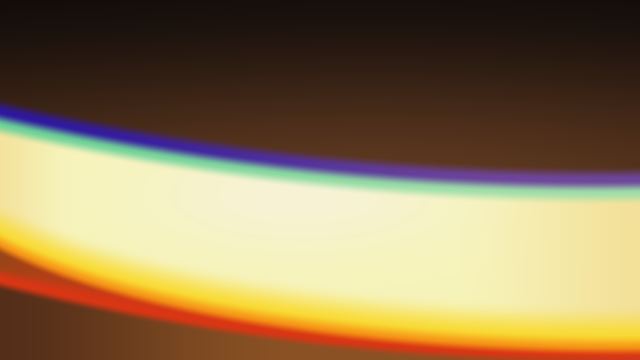
Reproduce this background procedurally as a WebGL 2 fragment shader.

```glsl
#version 300 es
precision highp float;
// Draws a broad curved band of dispersed light crossing a dark brown wall.
// Two parabolic arcs bound the band; soft ramps over the height above or below
// each arc lay down violet and mint on top, red, orange and yellow underneath.

uniform vec2 u_resolution;
out vec4 fragColor;

const vec3 CREAM = vec3(0.963, 0.952, 0.725);
const vec3 PALE = vec3(0.968, 0.950, 0.835);
const vec3 SAND = vec3(0.950, 0.850, 0.550);
const vec3 YELLOW = vec3(0.975, 0.855, 0.190);
const vec3 ORANGE = vec3(0.960, 0.560, 0.080);
const vec3 EMBER = vec3(0.600, 0.270, 0.090);
const vec3 RED = vec3(0.850, 0.210, 0.080);

// Height of an arc with its lowest point at the given vertex.
float arc(float x, vec2 vertex, float bend) {
    float dx = x - vertex.x;
    return vertex.y + bend * dx * dx;
}

// Soft elliptical glow, 1 at the centre.
float glow(vec2 p, vec2 centre, vec2 radius) {
    vec2 q = (p - centre) / radius;
    return exp(-dot(q, q));
}

// Blend to a new colour as d rises from a to b.
vec3 ramp(vec3 base, vec3 tint, float a, float b, float d) {
    return mix(base, tint, smoothstep(a, b, d));
}

// Dark wall above the band, warmer towards the arc.
vec3 upperWall(vec2 p) {
    vec3 wall = mix(vec3(0.36, 0.215, 0.120), vec3(0.075, 0.052, 0.042),
                    smoothstep(0.45, 1.06, p.y));
    float side = 1.0 - glow(p, vec2(0.58, 0.5), vec2(0.62, 2.0));
    return wall * (1.06 - 0.32 * side);
}

// Brown wall under the band, lit from the right.
vec3 lowerWall(vec2 p) {
    return mix(vec3(0.32, 0.175, 0.095), vec3(0.54, 0.32, 0.140),
               smoothstep(-0.05, 0.48, p.x));
}

// Cream interior with a pale heart and sandy ends.
vec3 bandLight(vec2 p) {
    vec3 light = mix(CREAM, PALE, glow(p, vec2(0.47, 0.46), vec2(0.25, 0.16)));
    light = mix(light, SAND, 0.75 * smoothstep(0.70, 1.04, p.x));
    return mix(light, SAND, 0.65 * (1.0 - smoothstep(-0.02, 0.12, p.x)));
}

// Warm fringe: d is height above the lower arc, spread widens the left end.
vec3 warmFringe(vec2 p, float d) {
    float spread = exp(-6.0 * p.x);
    float lifted = d - 0.075 * spread;
    vec3 col = ramp(lowerWall(p), RED, -0.027, 0.002, d);
    col = mix(col, EMBER, spread * smoothstep(0.005, 0.045, d));
    col = ramp(col, ORANGE, 0.000, 0.028, lifted);
    col = ramp(col, YELLOW, 0.018, 0.064, lifted);
    return ramp(col, bandLight(p), 0.045, 0.150, lifted);
}

// Cool fringe: d is depth below the violet arc.
vec3 coolFringe(vec2 p, vec3 band, float d) {
    float fade = smoothstep(0.0, 0.85, p.x);
    vec3 violet = mix(vec3(0.18, 0.09, 0.62), vec3(0.43, 0.27, 0.61), fade);
    vec3 mint = mix(vec3(0.42, 0.82, 0.59), vec3(0.62, 0.87, 0.66), fade);
    vec3 col = ramp(upperWall(p), violet, -0.038, 0.000, d);
    col = ramp(col, mint, 0.002, 0.038, d);
    return ramp(col, band, 0.034, 0.073, d);
}

void main() {
    vec2 p = gl_FragCoord.xy / u_resolution;
    float upperArc = arc(p.x, vec2(0.9375, 0.501), 0.216);
    float lowerArc = arc(p.x, vec2(0.9635, 0.009), 0.227);
    vec3 band = warmFringe(p, p.y - lowerArc);
    fragColor = vec4(coolFringe(p, band, upperArc - p.y), 1.0);
}
```
